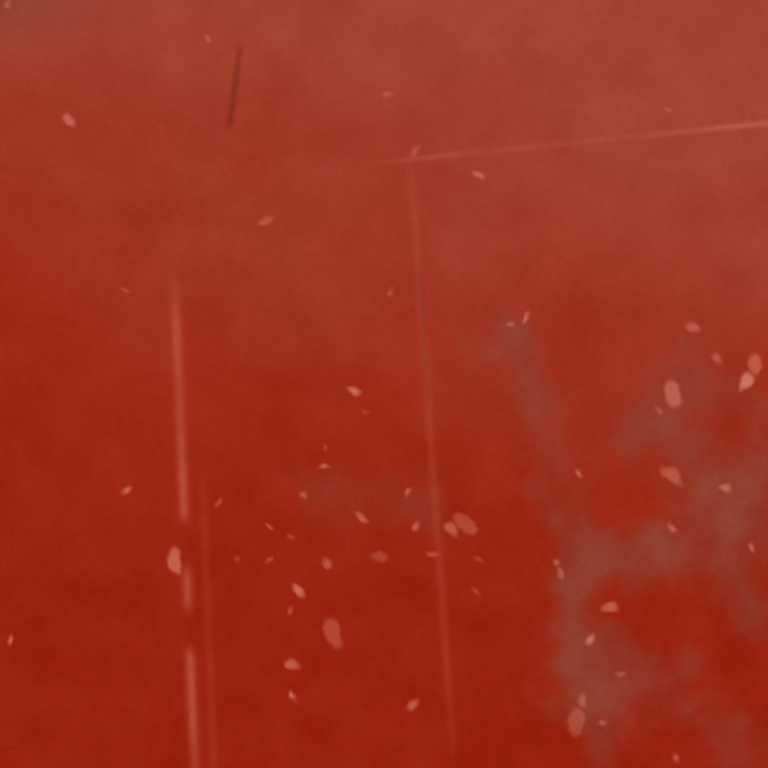
A WebGL 2 fragment shader for this texture:

```glsl
#version 300 es
precision highp float;
// Worn red painted metal: pale haze, dull scuffed patches, chips and fine scratches.

uniform vec2 u_resolution;
out vec4 fragColor;

const vec3 PAINT_DEEP = vec3(0.595, 0.130, 0.060);
const vec3 PAINT = vec3(0.625, 0.168, 0.095);
const vec3 HAZE = vec3(0.635, 0.265, 0.195);
const vec3 SCUFF = vec3(0.555, 0.265, 0.205);
const vec3 CHIP = vec3(0.830, 0.490, 0.410);
const vec3 SHADOW = vec3(0.440, 0.130, 0.090);
const float CHIP_CELLS = 27.0;
const float MOTTLE = 0.045;
const float GRAIN = 0.012;

float hash(vec2 p) {
  vec3 q = fract(vec3(p.xyx) * 0.1031);
  q += dot(q, q.yzx + 33.33);
  return fract((q.x + q.y) * q.z);
}

float noise(vec2 p) {
  vec2 i = floor(p), f = fract(p);
  f = f * f * (3.0 - 2.0 * f);
  return mix(mix(hash(i), hash(i + vec2(1, 0)), f.x),
             mix(hash(i + vec2(0, 1)), hash(i + vec2(1, 1)), f.x), f.y);
}

float fbm(vec2 p) {
  float sum = 0.0, amp = 0.5;
  for (int i = 0; i < 5; i++) {
    sum += amp * noise(p);
    p = mat2(1.6, 1.2, -1.2, 1.6) * p + 17.3;
    amp *= 0.5;
  }
  return sum;
}

float segment(vec2 p, vec2 a, vec2 b) {
  vec2 d = b - a;
  return length(p - a - d * clamp(dot(p - a, d) / dot(d, d), 0.0, 1.0));
}

// Soft stroke that fades in and out along its length.
float scratch(vec2 p, vec2 a, vec2 b, float width) {
  vec2 d = b - a;
  float t = dot(p - a, d) / dot(d, d);
  float across = length(p - a - d * t) / width;
  return exp(-across * across) * smoothstep(0.0, 0.2, t) * smoothstep(1.0, 0.8, t);
}

// Rubbed areas: two slanted bands joined at the right, a smaller one mid left.
float scuffMask(vec2 p) {
  float ragged = (fbm(p * 9.0 + 4.0) - 0.48) * 0.21;
  float d = segment(p, vec2(0.67, 0.57), vec2(0.73, 0.27)) - 0.025;
  d = min(d, segment(p, vec2(0.73, 0.27), vec2(0.78, 0.06)) - 0.035);
  d = min(d, segment(p, vec2(0.88, 0.46), vec2(0.98, 0.20)) - 0.050);
  d = min(d, segment(p, vec2(0.74, 0.28), vec2(0.96, 0.27)) - 0.040);
  d = min(d, length(p - vec2(0.94, 0.02)) - 0.035);
  float left = segment(p, vec2(0.43, 0.38), vec2(0.55, 0.35)) - 0.025;
  float right = smoothstep(0.035, -0.045, d + ragged);
  return max(right, 0.55 * smoothstep(0.05, -0.05, left + ragged));
}

// Likelihood of chips: scuffed zones and a band across the lower left.
float chipDensity(vec2 p, float scuff) {
  vec2 band = (p - vec2(0.38, 0.31)) / vec2(0.24, 0.13);
  return 0.02 + 0.28 * scuff + 0.30 * exp(-dot(band, band));
}

float chips(vec2 p) {
  vec2 warped = p + 0.014 * (vec2(fbm(p * 45.0), fbm(p * 45.0 + 31.0)) - 0.5);
  vec2 cell = floor(warped * CHIP_CELLS);
  float sum = 0.0;
  for (int y = -1; y <= 1; y++) {
    for (int x = -1; x <= 1; x++) {
      vec2 id = cell + vec2(x, y);
      vec2 jitter = vec2(hash(id + 3.7), hash(id + 91.2));
      vec2 center = (id + 0.15 + 0.7 * jitter) / CHIP_CELLS;
      float present = step(hash(id + 57.1), chipDensity(center, scuffMask(center)));
      float size = hash(id + 12.9);
      float radius = mix(0.003, 0.013, size * size * size);
      float angle = 1.0 + 2.2 * hash(id + 71.4);
      vec2 axis = vec2(cos(angle), sin(angle));
      vec2 q = warped - center;
      q = vec2(dot(q, axis) * 0.6, dot(q, vec2(-axis.y, axis.x)));
      float shape = smoothstep(radius + 0.003, radius - 0.004, length(q));
      sum = max(sum, present * shape * mix(0.25, 0.85, hash(id + 24.6)));
    }
  }
  return sum;
}

void main() {
  vec2 p = gl_FragCoord.xy / u_resolution;
  float cloud = fbm(p * 3.5 + 8.0);
  float fine = fbm(p * 22.0);

  // Paint, deeper toward the bottom, with haze gathering at the top.
  vec3 color = mix(PAINT_DEEP, PAINT, smoothstep(0.05, 0.65, p.y + 0.35 * (cloud - 0.5)));
  float haze = smoothstep(0.45, 1.08, p.y + 0.12 * p.x + 0.45 * (cloud - 0.5));
  float panel = smoothstep(0.73, 0.77, p.y) * smoothstep(0.32, 0.27, p.x - 0.1 * (p.y - 0.75));
  haze += 0.10 * panel + 0.22 * smoothstep(0.40, 0.75, p.x) * smoothstep(0.35, 0.65, p.y) * cloud;
  color = mix(color, HAZE, clamp(haze, 0.0, 1.0));
  float corner = length((p - vec2(0.03, 1.0)) * vec2(1.0, 1.6));
  color = mix(color, SCUFF, 0.5 * smoothstep(0.13, 0.02, corner));

  float scuff = scuffMask(p);
  color = mix(color, SCUFF, scuff * (0.62 + 0.6 * (fine - 0.3)));

  // Scratches, broken up along their length.
  float wear = smoothstep(0.25, 0.70, noise(p * vec2(9.0, 17.0)));
  float light = 0.42 * wear * scratch(p, vec2(0.225, 0.68), vec2(0.257, -0.08), 0.007);
  light += 0.12 * scratch(p, vec2(0.262, 0.42), vec2(0.282, -0.08), 0.006);
  light += 0.15 * scratch(p, vec2(0.530, 0.86), vec2(0.595, -0.05), 0.006);
  light += 0.25 * (0.4 + wear) * scratch(p, vec2(0.46, 0.785), vec2(1.10, 0.850), 0.004);
  float dark = 0.45 * scratch(p, vec2(0.314, 0.95), vec2(0.297, 0.82), 0.005);
  dark += 0.35 * scratch(p, vec2(0.546, 0.67), vec2(0.558, 0.45), 0.004);
  color = mix(color, SHADOW, dark);
  color = mix(color, CHIP, clamp(light, 0.0, 1.0));

  color = mix(color, CHIP, chips(p));
  color += MOTTLE * (fine - 0.48) + GRAIN * (noise(p * 190.0) - 0.5);
  fragColor = vec4(clamp(color, 0.0, 1.0), 1.0);
}
```
